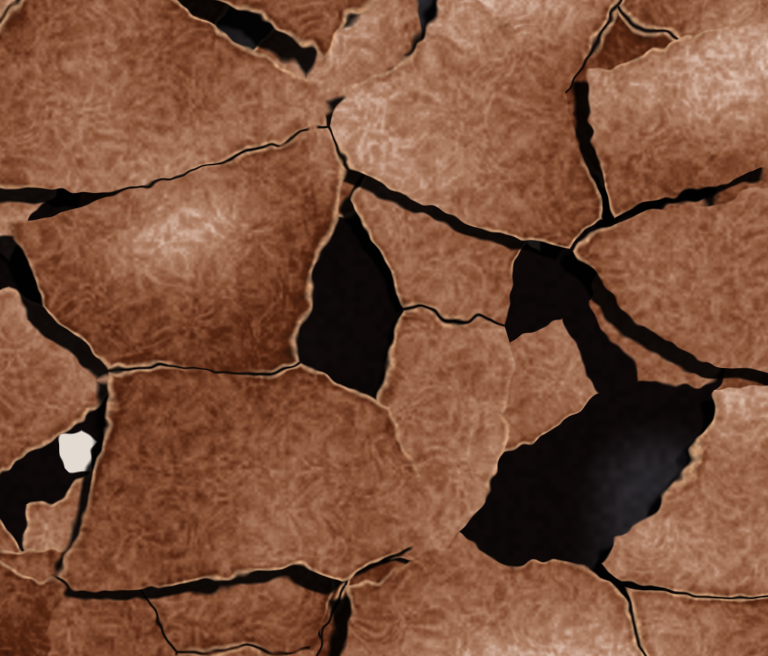
Give the GLSL for this texture, as a Shadertoy shader.

```glsl
// Dry, broken bark: three overlapping layers of jagged Voronoi flakes above
// a dark floor. Each flake has its own tone, curl and sheen, a fibrous grain,
// a pale torn rim, and casts a hard shadow on the layers below.

const vec3 FLOOR_BLACK = vec3(0.050, 0.028, 0.028);
const vec3 FLOOR_SLATE = vec3(0.150, 0.140, 0.155);
const vec3 CHIP_WHITE  = vec3(0.890, 0.860, 0.820);
const vec3 BARK_DARK   = vec3(0.340, 0.150, 0.070);
const vec3 BARK_MID    = vec3(0.540, 0.325, 0.215);
const vec3 BARK_LIGHT  = vec3(0.690, 0.505, 0.400);
const vec3 BARK_PALE   = vec3(0.880, 0.770, 0.710);
const vec3 RIM_COLOR   = vec3(0.820, 0.640, 0.490);

const vec2  SHADOW_SHIFT  = vec2(-0.024, -0.020);
const float SHADOW_DEPTH  = 0.90;
const float EDGE_SOFTNESS = 0.0022;
const float GRAIN_AMOUNT  = 1.0;
const float CURL_AMOUNT   = 0.9;
const float RIM_WIDTH     = 0.008;
const int   LAYERS        = 3;

struct Flake {
    float edge;   // distance inside the border, in canvas heights
    vec2 local;   // position relative to the flake's seed
    vec2 id;      // random pair of the flake
};

vec2 hash2(vec2 p) {
    vec3 q = fract(p.xyx * vec3(0.1031, 0.1030, 0.0973));
    q += dot(q, q.yzx + 33.33);
    return fract((q.xx + q.yz) * q.zy);
}

float noise(vec2 p) {
    vec2 i = floor(p), f = fract(p);
    f = f * f * (3.0 - 2.0 * f);
    float low  = mix(hash2(i).x, hash2(i + vec2(1, 0)).x, f.x);
    float high = mix(hash2(i + vec2(0, 1)).x, hash2(i + vec2(1, 1)).x, f.x);
    return mix(low, high, f.y);
}

vec2 noise2(vec2 p) {
    return vec2(noise(p), noise(p + 57.3)) - 0.5;
}

mat2 rotation(float a) {
    return mat2(cos(a), sin(a), -sin(a), cos(a));
}

// Bends long borders gently and tears them at small scale
vec2 tear(vec2 p) {
    return p + 0.12 * noise2(p * 3.0) + 0.020 * noise2(p * 19.0) + 0.009 * noise2(p * 60.0);
}

// Voronoi cell around p, with true distance to its border
Flake findFlake(vec2 p, float scale, float seed) {
    vec2 q = rotation(seed * 1.9 + 0.6) * tear(p + seed * 3.7) * vec2(0.82, 1.15) * scale + 40.0;
    vec2 base = floor(q), nearest = vec2(0), cell = base;
    float best = 9.0;
    for (int k = 0; k < 9; k++) {
        vec2 c = base + vec2(k % 3, k / 3) - 1.0;
        vec2 r = c + 0.1 + 0.8 * hash2(c + seed * 17.0) - q;
        if (dot(r, r) < best) { best = dot(r, r); nearest = r; cell = c; }
    }
    float edge = 9.0;
    for (int k = 0; k < 25; k++) {
        vec2 c = cell + vec2(k % 5, k / 5) - 2.0;
        vec2 r = c + 0.1 + 0.8 * hash2(c + seed * 17.0) - q;
        vec2 gap = r - nearest;
        if (dot(gap, gap) > 0.0001) edge = min(edge, dot(0.5 * (r + nearest), normalize(gap)));
    }
    return Flake(edge / scale, -nearest, hash2(cell + seed * 31.0 + 5.0));
}

// Flake of one layer, shrunk by its cracks; negative edge where absent
Flake layerFlake(vec2 p, int layer) {
    float level = float(layer);
    Flake f = findFlake(p, 3.5 - 0.3 * level, level + 1.0);
    f.edge -= 0.002 + 0.030 * smoothstep(0.45, 0.85, noise(p * 3.1 + level * 9.0));
    float missing = layer == 0 ? 0.09 : 0.53;
    if (f.id.x < missing) f.edge = -1.0;
    return f;
}

vec3 barkRamp(float t) {
    vec3 c = mix(BARK_DARK, BARK_MID, clamp(t, 0.0, 1.0));
    c = mix(c, BARK_LIGHT, clamp(t - 1.0, 0.0, 1.0));
    c = mix(c, BARK_PALE, clamp(t - 2.0, 0.0, 1.0));
    return c * (1.0 + 0.45 * min(t, 0.0));
}

// Fine crossing fibres and speckle, about -0.5 to 0.5
float grain(vec2 p) {
    vec2 q = p + 0.03 * noise2(p * 22.0);
    float fibres = 1.0 - abs(2.0 * noise(q * vec2(48.0, 62.0)) - 1.0);
    float speckle = noise(q * 120.0) + 0.6 * noise(p * 210.0);
    return 0.55 * (fibres - 0.55) + 0.75 * (speckle - 0.8);
}

vec3 flakeSurface(vec2 p, Flake f) {
    float angle = 6.2832 * f.id.y;
    vec2 along = vec2(cos(angle), sin(angle));
    float bend = dot(f.local, along);
    float sheen = exp(-14.0 * (bend - 0.1) * (bend - 0.1)) * smoothstep(0.35, 0.8, noise(p * 3.4 + 21.0));
    float tone = 0.55 + 1.0 * fract(f.id.y * 7.31 + f.id.x * 3.7);
    tone += CURL_AMOUNT * bend + 1.7 * sheen * fract(f.id.y * 13.7);
    tone += 0.9 * (noise(p * 7.0) - 0.5) + GRAIN_AMOUNT * grain(p);
    // Torn rim: bright lip with a thin darker groove behind it
    float lip = smoothstep(0.3, 0.65, noise(p * 6.0 + 11.0));
    float rim = lip * smoothstep(RIM_WIDTH, 0.3 * RIM_WIDTH, f.edge);
    tone -= 0.5 * lip * smoothstep(2.5 * RIM_WIDTH, RIM_WIDTH, f.edge);
    return mix(barkRamp(tone), RIM_COLOR * (0.9 + 0.4 * grain(p)), 0.8 * rim);
}

vec3 floorColor(vec2 p) {
    vec3 c = mix(FLOOR_BLACK, FLOOR_SLATE, smoothstep(0.5, 0.9, noise(p * 4.0 + 3.0)));
    c *= 0.8 + 0.4 * noise(p * 90.0);
    Flake chip = findFlake(p, 17.0, 7.0);
    float shown = step(0.94, chip.id.x) * smoothstep(0.004, 0.008, chip.edge);
    return mix(c, CHIP_WHITE, shown);
}

void mainImage(out vec4 fragColor, in vec2 fragCoord) {
    vec2 p = fragCoord / iResolution.y;
    float soft = max(EDGE_SOFTNESS, 0.7 / iResolution.y);
    vec3 color = floorColor(p);
    for (int i = 0; i < LAYERS; i++) {
        float lift = 0.15 + 1.2 * noise(p * 3.0 + float(i) * 5.0);
        Flake caster = layerFlake(p - SHADOW_SHIFT * lift, i);
        float shade = i == 0 ? 0.0 : smoothstep(-0.003, 0.005, caster.edge);
        color *= 1.0 - SHADOW_DEPTH * shade;
        Flake f = layerFlake(p, i);
        color = mix(color, flakeSurface(p, f), smoothstep(-soft, soft, f.edge));
    }
    fragColor = vec4(clamp(color, 0.0, 1.0), 1.0);
}
```
